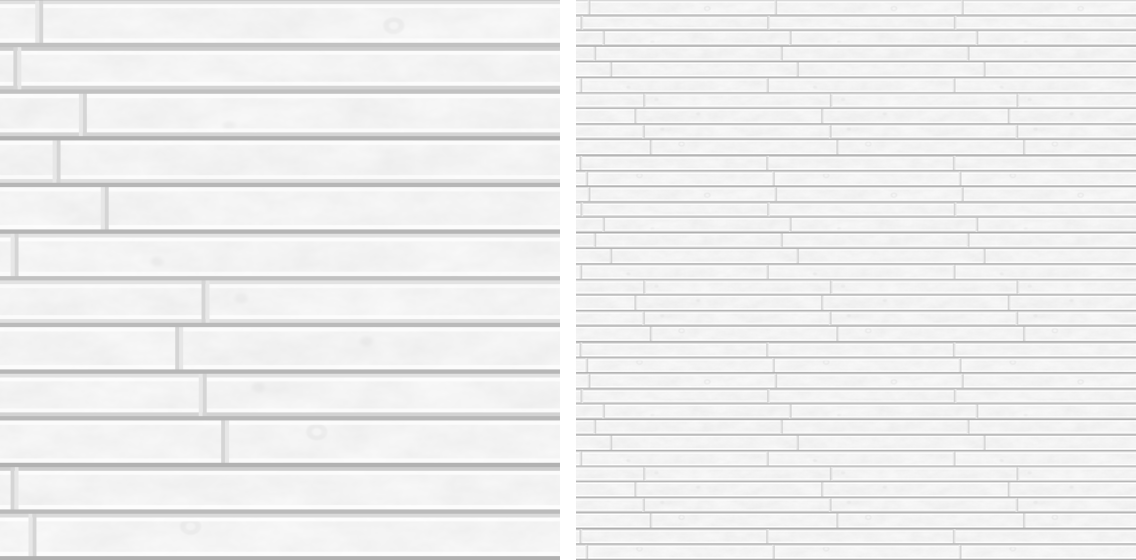
Left: one tile. Right: repeated 3 by 3.
Give the GLSL for this texture, as a WebGL 2 fragment shader.

```glsl
#version 300 es
precision highp float;

#define ROWS 12.0
#define GROOVE_LIFT 0.037
#define GROOVE_HALF 0.046
#define FLANK_EDGE 0.125
#define JOINT_HALF 0.085
#define PLANK_TONE 0.953
#define SHINE_TONE 0.995
#define GROOVE_DARK 0.69
#define GROOVE_LIGHT 0.76
#define JOINT_TONE 0.835
#define CLOUD_DEPTH 0.034
#define KNOT_CHANCE 0.45

uniform vec2 u_resolution;
out vec4 outColor;

// Stagger of the butt joint in each row, bottom to top, in canvas widths
const float STAGGER[12] = float[12](
  0.058, 0.026, 0.402, 0.362, 0.320, 0.367,
  0.026, 0.187, 0.101, 0.148, 0.031, 0.070);

float hash(vec2 p) {
  vec3 q = fract(vec3(p.xyx) * 0.1031);
  q += dot(q, q.yzx + 33.33);
  return fract((q.x + q.y) * q.z);
}

float cornerSlope(vec2 cell, vec2 offset, float period) {
  float angle = 6.28318 * hash(vec2(mod(cell.x, period), cell.y));
  return dot(vec2(cos(angle), sin(angle)), offset);
}

// Gradient noise that wraps along x
float noise(vec2 p, float period) {
  vec2 i = floor(p), f = p - i;
  vec2 w = f * f * f * (f * (f * 6.0 - 15.0) + 10.0);
  vec2 e = vec2(1.0, 0.0);
  float low = mix(cornerSlope(i, f, period),
                  cornerSlope(i + e.xy, f - e.xy, period), w.x);
  float high = mix(cornerSlope(i + e.yx, f - e.yx, period),
                   cornerSlope(i + e.xx, f - e.xx, period), w.x);
  return mix(low, high, w.y);
}

// Antialiased strip between two edges
float band(float x, float from, float to, float blur) {
  return smoothstep(from - blur, from + blur, x)
       - smoothstep(to - blur, to + blur, x);
}

float wrapped(float x) {
  return x - round(x);
}

// Cloudy, finely brushed plank surface
float plankTone(float x, float y, float row) {
  float lane = row * 19.0 + 5.0;
  float cloud = noise(vec2(x * 7.0, y * 1.3 + lane), 7.0)
              + 0.6 * noise(vec2(x * 18.0, y * 2.5 + lane + 300.0), 18.0);
  float grain = noise(vec2(x * 34.0, y * 6.0 + lane + 600.0), 34.0)
              + 0.6 * noise(vec2(x * 80.0, y * 9.0 + lane + 900.0), 80.0);
  return PLANK_TONE + CLOUD_DEPTH * 0.7 * cloud + 0.009 * grain;
}

// Faint knot, solid or ringed, on some planks
float knotShade(float x, float y, float row) {
  float present = step(hash(vec2(row, 71.0)), KNOT_CHANCE);
  vec2 center = vec2(0.25 + 0.6 * hash(vec2(row, 13.0)),
                     0.25 + 0.55 * hash(vec2(row, 29.0)));
  vec2 d = vec2(wrapped(x - center.x) * ROWS, y - center.y);
  float r = length(d * vec2(0.8, 1.0));
  float solid = 1.0 - smoothstep(0.04, 0.17, r);
  float ring = 1.0 - smoothstep(0.02, 0.08, abs(r - 0.13));
  return present * mix(solid, ring, step(0.5, hash(vec2(row, 47.0))));
}

void main() {
  vec2 uv = gl_FragCoord.xy / u_resolution;
  float blur = max(0.75 * ROWS / u_resolution.y, 0.012);
  float v = uv.y * ROWS - GROOVE_LIFT;
  float row = mod(floor(v), ROWS);
  float y = fract(v);

  float tone = plankTone(uv.x, y, row) - 0.032 * knotShade(uv.x, y, row);

  // Bright bevels and the shaded flank beside each groove
  float groove = mod(round(v), ROWS);
  float side = hash(vec2(groove, 83.0)) < 0.5 ? -1.0 : 1.0;
  float d = wrapped(v) * side;
  float shine = band(d, FLANK_EDGE, 0.21, blur)
              + band(d, -0.14, -GROOVE_HALF, blur);
  tone = mix(tone, SHINE_TONE, shine * mix(0.5, 0.95, hash(vec2(groove, 7.0))));
  float flank = mix(0.80, 0.90, hash(vec2(groove, 37.0)));
  tone = mix(tone, flank, band(d, 0.0, FLANK_EDGE, blur));

  // Butt joint in two tones
  float joint = wrapped(uv.x - STAGGER[int(row)]) * ROWS;
  joint *= hash(vec2(row, 59.0)) < 0.5 ? -1.0 : 1.0;
  tone = mix(tone, 0.905, band(joint, 0.0, JOINT_HALF, blur));
  tone = mix(tone, JOINT_TONE, band(joint, -JOINT_HALF, 0.0, blur));

  // Dark groove core
  float core = mix(GROOVE_DARK, GROOVE_LIGHT, hash(vec2(groove, 97.0)));
  tone = mix(tone, core, band(d, -GROOVE_HALF, GROOVE_HALF, blur));

  outColor = vec4(vec3(tone), 1.0);
}
```
